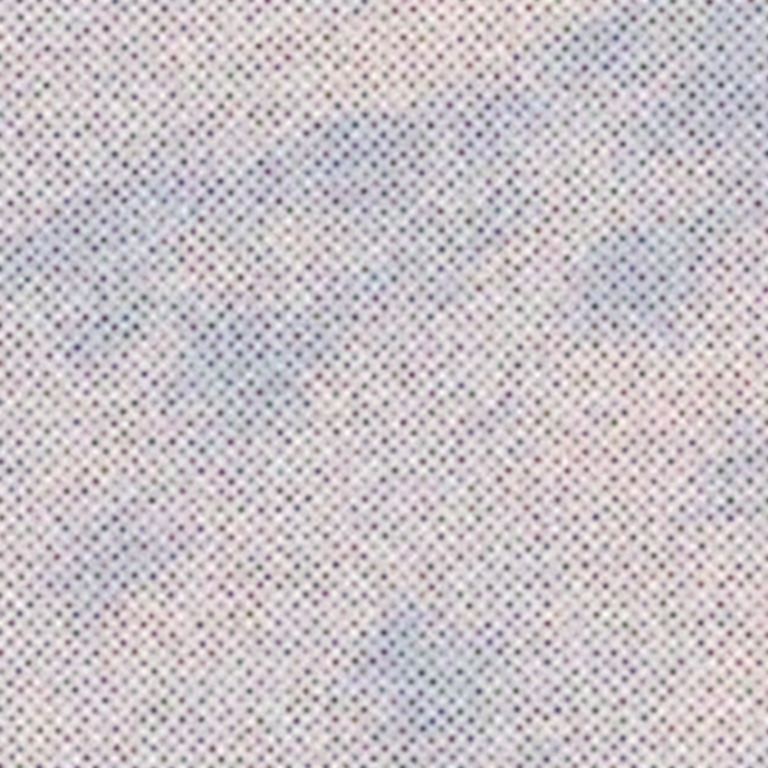
Write a Shadertoy shader that draws this texture.

```glsl
const float REPEATS = 40.0;       // cells across and down, two pores each
const float PORE_RADIUS = 0.19;   // in cells
const float PORE_DEPTH = 0.30;
const float KNOT_RADIUS = 0.19;   // in cells
const float KNOT_LIFT = 0.075;
const float JITTER = 0.07;        // wander of each spot, in cells
const float STRENGTH_VARIATION = 0.5;
const float GRAIN_SCALE = 170.0;
const float GRAIN_AMOUNT = 0.05;
const float TINT_AMOUNT = 0.035;
const float STAIN_SCALE = 5.5;
const vec3 CLOTH = vec3(0.853, 0.826, 0.836);
const vec3 PORE_TINT = vec3(0.99, 1.03, 0.98);   // light absorbed by a pore
const vec3 COOL_STAIN = vec3(-0.065, -0.038, -0.012);
const vec3 WARM_STAIN = vec3(0.035, 0.008, -0.004);

float hash(vec2 p) {
    return fract(sin(dot(p, vec2(127.1, 311.7))) * 43758.5453);
}

vec3 hash3(vec2 p) {
    return vec3(hash(p), hash(p + 17.3), hash(p + 41.9));
}

float noise(vec2 p) {
    vec2 i = floor(p);
    vec2 f = fract(p);
    f = f * f * (3.0 - 2.0 * f);
    return mix(mix(hash(i), hash(i + vec2(1, 0)), f.x),
               mix(hash(i + vec2(0, 1)), hash(i + vec2(1, 1)), f.x), f.y);
}

float fbm(vec2 p) {
    float sum = 0.0;
    float weight = 0.5;
    for (int i = 0; i < 4; i++) {
        sum += weight * noise(p);
        p = p * 2.03 + 13.7;
        weight *= 0.5;
    }
    return sum / 0.9375;
}

// Soft coloured spots on one square lattice; the result is their coverage
vec3 spots(vec2 p, vec2 offset, float radius) {
    vec2 id = floor(p - offset + 0.5);
    vec2 key = id + offset * 7.0;
    vec3 random = hash3(key);
    vec2 center = id + offset + (random.xy - 0.5) * JITTER * 2.0;
    vec2 d = (p - center) / radius;
    float strength = 1.0 + (random.z - 0.5) * 2.0 * STRENGTH_VARIATION;
    vec3 tint = 1.0 + (hash3(key + 83.0) - 0.5) * 0.22;
    return tint * strength * exp(-dot(d, d));
}

void mainImage(out vec4 fragColor, in vec2 fragCoord) {
    vec2 uv = fragCoord / iResolution.xy;
    vec2 p = uv * REPEATS;

    // Slight waviness of the rows
    p += 0.12 * (vec2(noise(uv * 9.0), noise(uv * 9.0 + 31.0)) - 0.5);

    // Dark pores in a staggered grid, pale knots in the gaps
    vec3 pores = spots(p, vec2(0.0), PORE_RADIUS) + spots(p, vec2(0.5), PORE_RADIUS);
    vec3 knots = spots(p, vec2(0.5, 0.0), KNOT_RADIUS)
               + spots(p, vec2(0.0, 0.5), KNOT_RADIUS);
    vec3 color = CLOTH - PORE_DEPTH * PORE_TINT * pores + KNOT_LIFT * knots;

    // Cloudy stains, stretched along a shallow rising diagonal
    vec2 along = mat2(0.87, -0.5, 0.5, 0.87) * uv;
    vec2 stainPos = along * vec2(0.7, 1.3) * STAIN_SCALE;
    float cool = smoothstep(0.46, 0.78, fbm(stainPos + 4.0));
    float warm = smoothstep(0.42, 0.75, fbm(stainPos * 0.8 + 57.0));
    color += COOL_STAIN * cool * 1.3 + WARM_STAIN * warm;

    // Fibre grain and faint colour mottling
    float grain = noise(uv * GRAIN_SCALE) - 0.5;
    vec2 tintPos = uv * REPEATS * 0.9;
    vec3 mottle = vec3(noise(tintPos), noise(tintPos + 19.0), noise(tintPos + 43.0)) - 0.5;
    color += GRAIN_AMOUNT * 2.0 * grain + TINT_AMOUNT * mottle;

    fragColor = vec4(clamp(color, 0.0, 1.0), 1.0);
}
```
